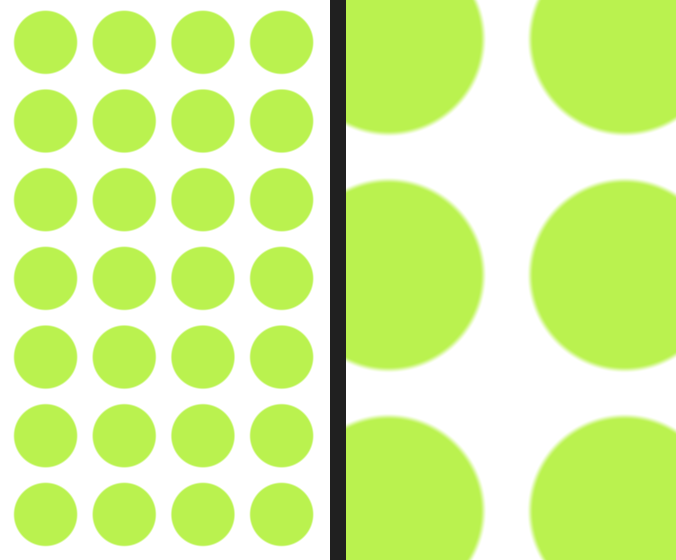
Left, the full canvas; right, a detail of the centre.
Write a Shadertoy shader that draws this pattern.

```glsl
// A grid of flat lime discs, four across and seven down, on white.
// Each point is folded to its nearest grid cell, clamped to the grid's extent,
// and shaded by the signed distance to that cell's disc. Lengths are in canvas heights.

const vec2  GRID_COUNT  = vec2(4.0, 7.0);
const vec2  GRID_OFFSET = vec2(-0.0025, 0.0029); // grid centre from canvas centre
const float PITCH       = 0.1405;                // spacing of disc centres
const float RADIUS      = 0.0564;
const float EDGE_SOFT   = 0.0021;                // half width of the soft rim
const vec3  PAPER       = vec3(1.0);
const vec3  LIME        = vec3(0.73, 0.95, 0.31);

// Offset from the nearest disc centre in a finite grid centred on zero
vec2 foldToGrid(vec2 p) {
    vec2 lastCell = GRID_COUNT - 1.0;
    vec2 cell = clamp(round(p / PITCH + 0.5 * lastCell), vec2(0.0), lastCell);
    return p - (cell - 0.5 * lastCell) * PITCH;
}

float discDistance(vec2 p, float radius) {
    return length(p) - radius;
}

void mainImage(out vec4 fragColor, in vec2 fragCoord) {
    // Canvas-centred coordinates, one unit tall
    vec2 p = (fragCoord - 0.5 * iResolution.xy) / iResolution.y - GRID_OFFSET;

    // Soft disc coverage, never sharper than a pixel
    float edge = max(EDGE_SOFT, 0.75 / iResolution.y);
    float coverage = 1.0 - smoothstep(-edge, edge, discDistance(foldToGrid(p), RADIUS));

    fragColor = vec4(mix(PAPER, LIME, coverage), 1.0);
}
```
